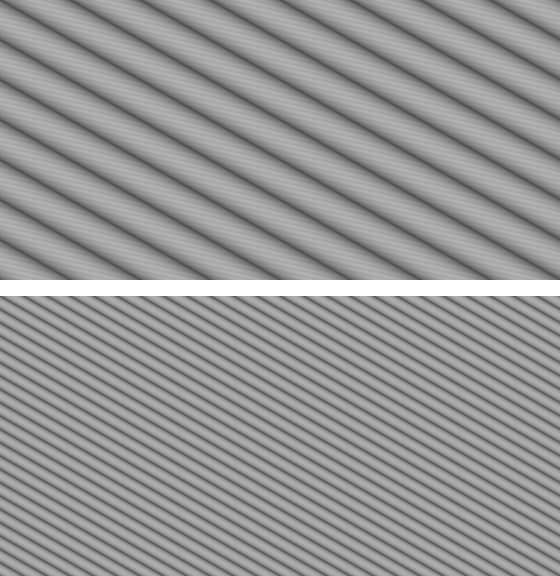
Top, the tile; bottom, the same tile 3 across and 3 down.
Give the GLSL for this pattern, as a WebGL 1 fragment shader.

```glsl
precision highp float;

uniform vec2 u_resolution;

const float TAU = 6.2831853;
const vec2 STRAND_REPEATS = vec2(8.0, 7.0);   // whole counts across and down
const vec2 FIBRE_REPEATS = vec2(24.0, 56.0);
const float GROOVE_SHADE = 0.24;
const float ROUND_SHADE = 0.44;
const float FIBRE_DEPTH = 0.024;

// Whole-number frequencies keep the diagonal phase continuous at every edge.
float diagonalPhase(vec2 uv, vec2 repeats) {
  return dot(uv, repeats);
}

// Rounded cross-section: 0 in the groove, 1 on the crest.
float strandProfile(float phase, float softness) {
  float arch = sin(0.5 * TAU * fract(phase));
  return sqrt(sqrt(arch * arch + softness * softness));
}

// Fine ribs lying at a shallower angle than the strands.
float fibreRelief(float phase) {
  return sin(TAU * phase);
}

void main() {
  vec2 uv = gl_FragCoord.xy / u_resolution;

  float strand = strandProfile(diagonalPhase(uv, STRAND_REPEATS) - 0.01, 0.02);
  float fibre = fibreRelief(diagonalPhase(uv, FIBRE_REPEATS));

  // Ribs fade out in the shaded grooves.
  float shade = GROOVE_SHADE + ROUND_SHADE * strand;
  shade += FIBRE_DEPTH * fibre * strand;

  gl_FragColor = vec4(vec3(shade), 1.0);
}
```
